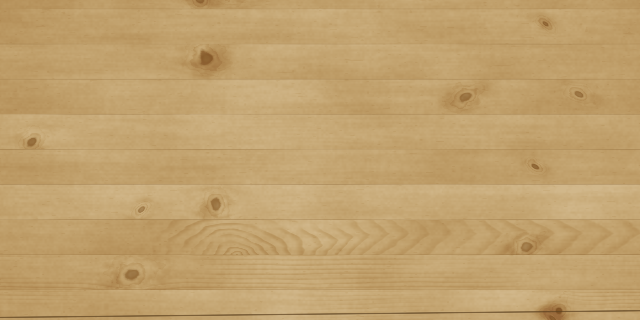
This texture is drawn by a WebGL 1 fragment shader. Its source:

```glsl
precision highp float;
uniform vec2 u_resolution;

#define BOARD_PITCH 0.1097
#define FIRST_SEAM 0.028
#define SEAM_WIDTH 0.0026
#define KNOT_COUNT 14
#define FLAME_BOARD 6.0
#define FLAME_X 0.74
#define BASE_TONE 0.77
#define DARK_WOOD vec3(0.67, 0.51, 0.30)
#define LIGHT_WOOD vec3(0.80, 0.69, 0.51)
#define KNOT_BROWN vec3(0.46, 0.29, 0.11)
#define SEAM_BROWN vec3(0.52, 0.37, 0.18)

float hash(vec2 p) {
  return fract(sin(dot(p, vec2(127.1, 311.7))) * 43758.55);
}

float noise(vec2 p) {
  vec2 i = floor(p), f = fract(p);
  f = f * f * (3.0 - 2.0 * f);
  return mix(mix(hash(i), hash(i + vec2(1.0, 0.0)), f.x),
             mix(hash(i + vec2(0.0, 1.0)), hash(i + 1.0), f.x), f.y);
}

float fbm(vec2 p) {
  float sum = 0.0, amp = 0.53;
  for (int i = 0; i < 4; i++) {
    sum += amp * noise(p);
    p = p * 2.03 + 7.7;
    amp *= 0.5;
  }
  return sum;
}

// Thin latewood line with a soft inner and a crisp outer side
float ringLine(float phase) {
  float w = fract(phase);
  return smoothstep(0.35, 0.85, w) * (1.0 - smoothstep(0.85, 1.0, w));
}

// Knots on one board: x = core, y = stain, z = grain shift, w = rings
vec4 knots(vec2 p, float board) {
  vec4 sum = vec4(0.0);
  float rough = fbm(p * vec2(30.0, 40.0));
  for (int i = 0; i < KNOT_COUNT; i++) {
    float n = float(i);
    float home = mod(n * 3.0, 10.0) - 1.0;
    float onBoard = 1.0 - step(0.5, abs(board - home));
    float size = mix(0.010, 0.025, hash(vec2(n, 4.2)));
    float across = mix(0.25, 1.0, hash(vec2(n, 9.1)));
    float side = mix(0.42, 1.62, mod(n, 2.0));
    vec2 center = vec2(side + 0.75 * (hash(vec2(n, 2.2)) - 0.5),
                       FIRST_SEAM + (home + across) * BOARD_PITCH);
    vec2 q = p - center;
    q.x += q.y * (hash(vec2(n, 2.7)) - 0.5) * 1.6;
    q.x *= mix(0.7, 1.3, hash(vec2(n, 6.3)));
    float d = length(q) * (0.5 + rough) / size;
    float core = smoothstep(1.0, 0.5, d) * (0.55 + 0.45 * hash(vec2(n, 3.6)));
    float stain = exp(-0.16 * dot(q * vec2(0.6, 1.0), q) / (size * size));
    float rings = ringLine(d * 1.15 + 0.1) * exp(-0.25 * d * d);
    sum += onBoard * vec4(core, stain, -q.y * stain * 0.7, rings);
  }
  return sum;
}

// Nested arches repeating along the flame board
float flame(vec2 p, float across) {
  float dx = p.x - FLAME_X;
  float far = smoothstep(0.1, 0.45, dx);
  float middle = mix(1.0, 0.4, far);
  vec2 q = vec2(dx, (across - middle) * 0.18);
  q += 0.07 * (vec2(fbm(p * vec2(5.0, 16.0)), fbm(p * vec2(6.0, 18.0) + 9.0)) - 0.5);
  float d = length(q) + far * 0.13 * abs(across - middle);
  float arches = ringLine(20.0 * pow(d + 0.001, 0.6));
  float patchy = smoothstep(0.1, 0.6, fbm(p * vec2(7.0, 24.0) + 4.0));
  return arches * patchy * smoothstep(-0.35, -0.12, dx) * mix(1.0, 0.65, far);
}

void main() {
  vec2 p = gl_FragCoord.xy / u_resolution.y;
  p.y = 1.0 - p.y;
  // Board layout: each board darkens gently towards its lower edge
  float row = (p.y - FIRST_SEAM) / BOARD_PITCH;
  float board = floor(row);
  float across = fract(row);
  float seamDistance = min(across, 1.0 - across) * BOARD_PITCH;
  float tone = BASE_TONE + 0.18 * (hash(vec2(board, 5.0)) - 0.5) - 0.15 * (across - 0.5);
  // Grain runs along each board and bends around knots
  vec4 knot = knots(p, board);
  vec2 g = vec2(p.x + board * 17.3, p.y + knot.z);
  g.y += 0.012 * (noise(g * vec2(2.5, 7.0)) - 0.5);
  float fibres = noise(g * vec2(14.0, 170.0));
  float pores = smoothstep(0.86, 0.97, noise(g * vec2(60.0, 200.0)));
  tone += 0.28 * (fbm(g * vec2(2.5, 42.0)) - 0.5) + 0.10 * (fibres - 0.5) - 0.15 * pores;
  // Cloudy shading and even speckle
  tone += 0.5 * (fbm(g * vec2(3.5, 7.0) + 3.0) - 0.5) + 0.24 * (noise(p * 2.1) - 0.5);
  tone += 0.24 * (noise(vec2(g.x * 7.0, g.y * 3.0)) - 0.5);
  tone += 0.12 * (noise(p * 140.0) - 0.5) + 0.10 * (noise(p * 63.0 + 5.0) - 0.5);
  // Lower boards carry bolder straight lines, one carries the flame
  float lower = smoothstep(FLAME_BOARD + 0.5, FLAME_BOARD + 1.0, board);
  float lines = ringLine(g.y * 76.0 + 2.2 * fbm(g * vec2(1.5, 9.0)));
  tone -= 0.28 * lower * lines * smoothstep(0.3, 0.7, noise(g * vec2(2.0, 12.0)));
  tone -= 0.42 * (1.0 - step(0.5, abs(board - FLAME_BOARD))) * flame(p, across);
  // Broad light: bright in the middle, darker towards the corners
  vec2 off = (p - vec2(0.95, 0.5)) * vec2(0.9, 1.5);
  tone += 0.09 - 0.2 * dot(off, off);
  // Knot staining and colour
  tone -= knot.y * 0.8 * smoothstep(0.3, 0.75, fbm(g * vec2(16.0, 32.0))) + 0.45 * knot.w;
  float t = clamp(tone, -0.5, 1.15);
  vec3 color = mix(DARK_WOOD, LIGHT_WOOD, t) - vec3(0.0, 0.0, 0.05 * t * (1.15 - t));
  color = mix(color, KNOT_BROWN, 0.85 * min(knot.x, 1.0) * (0.65 + 0.35 * fibres));
  // Faint seams and one slanting gap near the bottom
  float seam = 1.0 - smoothstep(0.0, SEAM_WIDTH, seamDistance);
  float seamDepth = mix(0.08, 0.36, noise(vec2(p.x * 3.0, floor(row + 0.5) * 5.0)));
  color = mix(color, SEAM_BROWN, seam * seamDepth);
  float gap = abs(p.y - 0.992 + 0.0105 * p.x);
  color = mix(color, SEAM_BROWN * 0.7, 0.7 * (1.0 - smoothstep(0.0008, 0.0035, gap)));
  gl_FragColor = vec4(color, 1.0);
}
```
